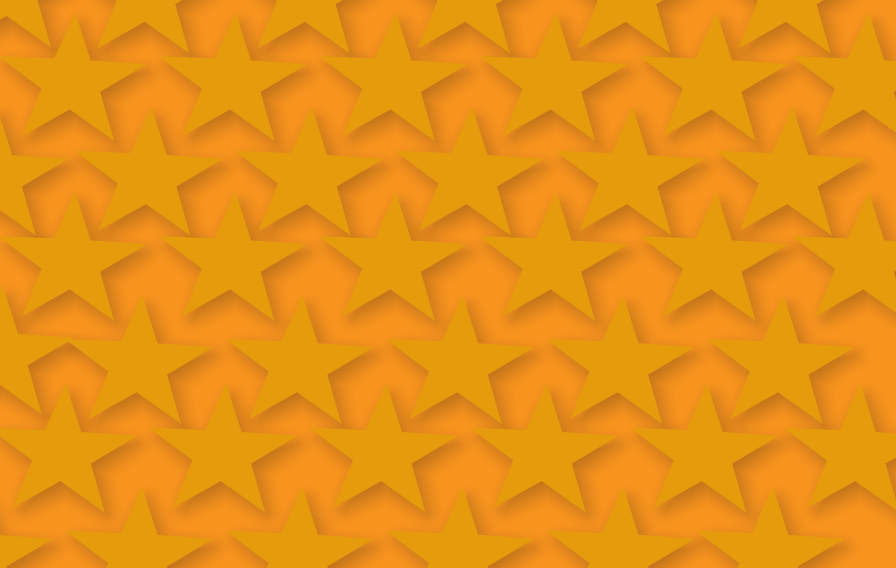
Write a Shadertoy shader that draws this pattern.

```glsl
// Staggered rows of flat golden stars casting soft shadows on orange.

const float CANVAS_HEIGHT = 486.0;         // design units, y pointing down
const int ROWS = 7;
const int COLUMNS = 6;
const float COLUMN_STEP = 137.2;
const vec2 STAR_RADII = vec2(67.0, 60.0);  // slightly wider than tall
const float STAR_TILT = 0.054;             // clockwise, radians
const float INNER_RATIO = 0.395;
const vec2 SHADOW_OFFSET = vec2(5.0, 6.0);
const float SHADOW_BLUR = 16.0;
const float SHADOW_STRENGTH = 0.28;

const vec3 GROUND_COLOR = vec3(0.973, 0.580, 0.118);
const vec3 STAR_COLOR = vec3(0.898, 0.608, 0.043);
const vec3 SHADOW_COLOR = vec3(0.10, 0.06, 0.05);

// Hand-placed rows: first star centre (xy) and nudge of the row's edge star (zw).
const vec4 ROW_LAYOUT[ROWS] = vec4[ROWS](
    vec4(-12.0,  -5.0, 19.0, -5.0),
    vec4( 61.0,  70.0, -7.0,  0.0),
    vec4(-11.0, 151.0,  5.0,  0.0),
    vec4( 61.0, 224.0, -7.0,  0.0),
    vec4(-19.0, 312.0, 18.0, -8.0),
    vec4( 53.0, 388.0, -6.0,  0.0),
    vec4(-19.0, 476.0, -9.0,  0.0));

vec2 starCenter(int row, int column) {
    vec4 layout_ = ROW_LAYOUT[row];
    bool nudgeLast = row % 2 == 1 || row == ROWS - 1;
    int edgeColumn = nudgeLast ? COLUMNS - 1 : 0;
    vec2 nudge = column == edgeColumn ? layout_.zw : vec2(0.0);
    return layout_.xy + vec2(float(column) * COLUMN_STEP, 0.0) + nudge;
}

// Rotates into the star's frame, where the outer radius is 1 and y points up.
vec2 toStarSpace(vec2 p, float tilt, vec2 radii) {
    float c = cos(tilt), s = sin(tilt);
    p.y = -p.y;
    return vec2(c * p.x - s * p.y, s * p.x + c * p.y) / radii;
}

// Signed distance to a five-pointed star of outer radius 1, tip up.
float starDistance(vec2 p, float innerRatio) {
    const float SECTOR = 1.2566371;
    float angle = atan(p.x, p.y + 1e-6);
    angle = abs(mod(angle + 0.5 * SECTOR, SECTOR) - 0.5 * SECTOR);
    vec2 fromTip = length(p) * vec2(sin(angle), cos(angle)) - vec2(0.0, 1.0);
    vec2 edge = innerRatio * vec2(sin(0.5 * SECTOR), cos(0.5 * SECTOR)) - vec2(0.0, 1.0);
    float along = clamp(dot(fromTip, edge) / dot(edge, edge), 0.0, 1.0);
    float side = edge.x * fromTip.y - edge.y * fromTip.x;
    return length(fromTip - edge * along) * (side < 0.0 ? -1.0 : 1.0);
}

// Blunted star with a wide falloff, approximating a blurred silhouette.
float softShadow(vec2 p, float blur) {
    const float BLUNT_SIZE = 0.9;
    vec2 radii = STAR_RADII * BLUNT_SIZE;
    float d = starDistance(toStarSpace(p, STAR_TILT, radii), 0.47) * radii.y;
    return 1.0 - smoothstep(-blur, blur, d);
}

void mainImage(out vec4 fragColor, in vec2 fragCoord) {
    float pixel = CANVAS_HEIGHT / iResolution.y;
    vec2 p = vec2(fragCoord.x, iResolution.y - fragCoord.y) * pixel;

    // Nearest star edge and accumulated shade
    float nearest = 1e5;
    float shade = 0.0;
    for (int row = 0; row < ROWS; row++) {
        for (int column = 0; column < COLUMNS; column++) {
            vec2 local = p - starCenter(row, column);
            vec2 q = toStarSpace(local, STAR_TILT, STAR_RADII);
            nearest = min(nearest, starDistance(q, INNER_RATIO) * STAR_RADII.y);
            shade += softShadow(local - SHADOW_OFFSET, SHADOW_BLUR);
        }
    }

    // Ground, shadow, then stars
    vec3 color = mix(GROUND_COLOR, SHADOW_COLOR, SHADOW_STRENGTH * min(shade, 1.0));
    float coverage = 1.0 - smoothstep(-0.6 * pixel, 0.6 * pixel, nearest);
    fragColor = vec4(mix(color, STAR_COLOR, coverage), 1.0);
}
```
